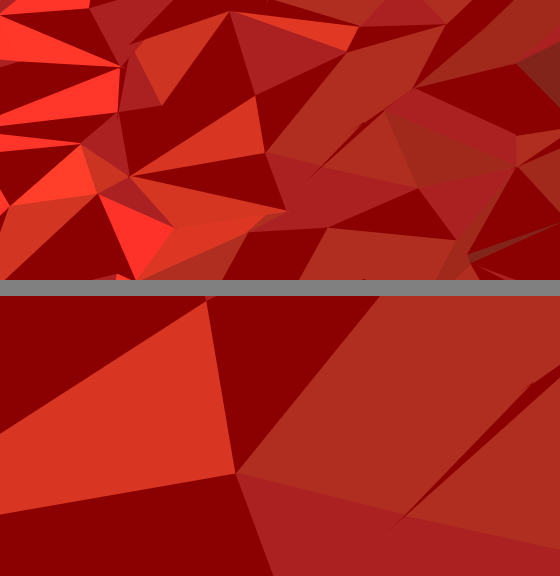
Top: the whole. Bottom: its middle third, enlarged.
Write a WebGL 2 fragment shader that draws this background.

```glsl
#version 300 es
precision highp float;
// Low-poly backdrop of flat red shards, glowing at the left and browner at the right.
// A sheared, strongly jittered grid is split into triangles, which are painted
// in a fixed order with softened edges.
uniform vec2 u_resolution;
out vec4 fragColor;

const vec2 CELL = vec2(0.30, 0.20);   // grid spacing, in canvas heights
const float SHEAR = 0.10;             // rise of the rows towards the right

vec2 hash2(vec2 p) {
    vec3 q = fract(p.xyx * vec3(0.1031, 0.1030, 0.0973));
    q += dot(q, q.yzx + 33.33);
    return fract((q.xx + q.yz) * q.zy);
}

// Jittered grid corner in canvas space
vec2 corner(vec2 id) {
    vec2 v = (id + (hash2(id + 47.0) - 0.5) * 0.96) * CELL;
    return v + vec2(0.0, SHEAR * v.x);
}

// Signed distance to the line through a and b
float lineDistance(vec2 p, vec2 a, vec2 b) {
    vec2 e = b - a;
    return dot(p - a, vec2(-e.y, e.x)) / max(length(e), 1e-5);
}

// Opaque inside; fades over one pixel outside, so neighbours leave no gap
float coverage(vec2 p, vec2 a, vec2 b, vec2 c, float pixel) {
    float side = lineDistance(c, a, b) < 0.0 ? -1.0 : 1.0;
    float d = side * min(side * 9.0, 9.0);
    d = min(side * lineDistance(p, a, b),
        min(side * lineDistance(p, b, c), side * lineDistance(p, c, a)));
    return clamp(1.0 + d / pixel, 0.0, 1.0);
}

// Maroon and crimson anywhere; the rest runs from scarlet to brown with x
vec3 shardColor(vec2 id, float half_, float x) {
    vec2 rnd = hash2(id * 2.0 + half_ + 113.0);
    float pick = fract(dot(id, vec2(0.7549, 0.5698)) + half_ * 0.41 + rnd.x * 0.25);
    if (pick < 0.33) return vec3(0.545, 0.0, 0.0);
    if (pick < 0.54) return vec3(0.67, 0.13, 0.135);
    float t = clamp(x, 0.0, 1.0) * 0.75 + rnd.y * 0.25;
    if (t < 0.27) return vec3(1.0, 0.18 + 0.07 * rnd.x, 0.16);
    if (t < 0.50) return mix(vec3(0.89, 0.22, 0.14), vec3(0.78, 0.20, 0.13), rnd.x);
    if (t < 0.77) return vec3(0.69, 0.18, 0.12);
    if (t < 0.92) return vec3(0.63, 0.16, 0.11);
    return vec3(0.51, 0.14, 0.10);
}

void main() {
    vec2 p = gl_FragCoord.xy / u_resolution.y;
    float pixel = 1.0 / u_resolution.y;
    float aspect = u_resolution.x / u_resolution.y;
    vec2 home = floor((p - vec2(0.0, SHEAR * p.x)) / CELL);
    vec3 color = vec3(0.545, 0.0, 0.0);

    for (int j = -1; j <= 1; j++)
    for (int i = -1; i <= 1; i++) {
        vec2 id = home + vec2(i, j);
        vec2 a = corner(id);
        vec2 b = corner(id + vec2(1, 0));
        vec2 c = corner(id + vec2(1, 1));
        vec2 d = corner(id + vec2(0, 1));

        // Mostly rising diagonals; turning the quad gives a falling one
        if (hash2(id + 71.0).x > 0.7) {
            vec2 first = a;
            a = b; b = c; c = d; d = first;
        }
        float middle = (a.x + c.x) * 0.5 / aspect;
        color = mix(color, shardColor(id, 0.0, middle), coverage(p, a, b, c, pixel));
        color = mix(color, shardColor(id, 1.0, middle), coverage(p, a, c, d, pixel));
    }
    fragColor = vec4(color, 1.0);
}
```
